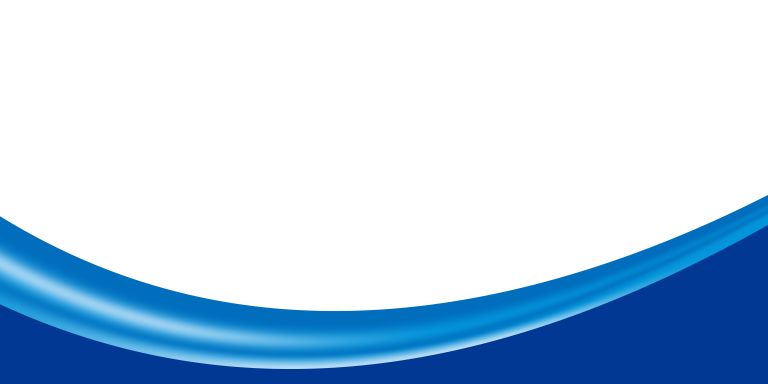
A Shadertoy shader for this background:

```glsl
// Height of the ribbon's upper edge
float upperEdge(float x) {
    float t = x - 0.436;
    return 0.190 + t * t * (1.105 - 0.37 * t + 0.17 * t * t);
}

// Height of the ribbon's lower edge
float lowerEdge(float x) {
    float t = x - 0.378;
    return 0.039 + t * t * (1.10 - 0.21 * t);
}

// Soft streak across the ribbon
float streak(float s, float center, float width) {
    float d = (s - center) / width;
    return exp(-d * d);
}

// Coverage below an edge, corrected for its slope
float below(float y, float edge, float slope, float pixel) {
    float d = (edge - y) / sqrt(1.0 + 0.25 * slope * slope);
    return clamp(d / pixel + 0.5, 0.0, 1.0);
}

// Ribbon colour: s runs from the lower edge (0) to the upper edge (1)
vec3 ribbon(float x, float s) {
    vec3 deep = vec3(0.0, 0.43, 0.74);
    vec3 cyan = vec3(0.01, 0.60, 0.87);
    vec3 pale = vec3(0.72, 0.86, 0.96);

    // Broad cyan body under the darker upper part
    float body = 1.0 - smoothstep(0.42, 0.80, s);
    vec3 color = mix(deep, cyan, 0.9 * body);

    // Dark fold that climbs towards the right
    float foldCenter = mix(0.20, 0.26, smoothstep(0.0, 0.4, x))
                     + 0.20 * smoothstep(0.5, 1.0, x);
    color = mix(color, deep, 0.75 * streak(s, foldCenter, 0.12));

    // Pale central highlight, fading past the middle
    float shine = 1.0 - smoothstep(0.18, 0.60, x);
    color = mix(color, pale, 0.85 * shine * streak(s, 0.47, 0.13));

    // Pale rim along the lower edge
    float rim = smoothstep(-0.12, 0.40, x) * (1.0 - smoothstep(0.62, 0.95, x));
    color = mix(color, pale, rim * (1.0 - smoothstep(0.0, 0.25, s)));
    return color;
}

void mainImage(out vec4 fragColor, in vec2 fragCoord) {
    vec2 uv = fragCoord / iResolution.xy;
    float pixel = 1.0 / iResolution.y;
    float top = upperEdge(uv.x);
    float bottom = lowerEdge(uv.x);

    // Edge slopes
    float h = 0.002;
    float topSlope = (upperEdge(uv.x + h) - top) / h;
    float bottomSlope = (lowerEdge(uv.x + h) - bottom) / h;

    // White field, ribbon, navy base
    float s = clamp((uv.y - bottom) / (top - bottom), 0.0, 1.0);
    vec3 color = mix(vec3(1.0), ribbon(uv.x, s), below(uv.y, top, topSlope, pixel));
    color = mix(color, vec3(0.0, 0.22, 0.58), below(uv.y, bottom, bottomSlope, pixel));
    fragColor = vec4(color, 1.0);
}
```
